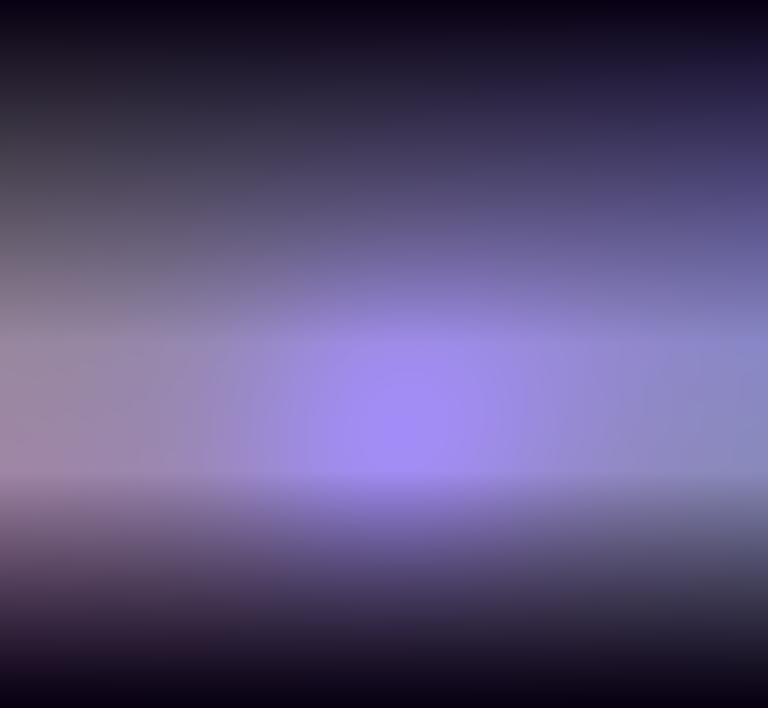
Reproduce this background procedurally as a Shadertoy shader.

```glsl
// A soft horizontal band of mauve and periwinkle light fading into near-black.
// Four corner tints are blended across the canvas, two violet glows are laid
// on top, and a vertical envelope darkens the upper and lower edges.

const vec3 NIGHT        = vec3(0.030, 0.000, 0.070);
const vec3 TOP_LEFT     = vec3(0.518, 0.541, 0.541);
const vec3 TOP_RIGHT    = vec3(0.533, 0.502, 0.885);
const vec3 BOTTOM_LEFT  = vec3(0.680, 0.518, 0.706);
const vec3 BOTTOM_RIGHT = vec3(0.533, 0.557, 0.647);
const vec3 VIOLET       = vec3(0.635, 0.553, 0.965);

// Bilinear blend of the four corner tints.
vec3 cornerBlend(vec2 uv, vec3 bl, vec3 br, vec3 tl, vec3 tr) {
    return mix(mix(bl, br, uv.x), mix(tl, tr, uv.x), uv.y);
}

// Elliptical Gaussian falloff, 1 at its centre.
float glow(vec2 uv, vec2 centre, vec2 radius) {
    vec2 d = (uv - centre) / radius;
    return exp(-dot(d, d));
}

// Rises from the floor to a plateau, then falls steadily to the ceiling.
float bandEnvelope(float y, float low, float high) {
    float rise = pow(clamp(y / low, 0.0, 1.0), 1.2);
    float fall = clamp((1.0 - y) / (1.0 - high), 0.0, 1.0);
    return rise * fall;
}

void mainImage(out vec4 fragColor, in vec2 fragCoord) {
    vec2 uv = fragCoord / iResolution.xy;

    // Ambient tint
    vec3 light = cornerBlend(uv, BOTTOM_LEFT, BOTTOM_RIGHT, TOP_LEFT, TOP_RIGHT);

    // Bright core with a weaker lobe towards the upper right
    float core = 0.82 * glow(uv, vec2(0.50, 0.366), vec2(0.20, 0.24));
    float lobe = 0.35 * glow(uv, vec2(0.66, 0.480), vec2(0.24, 0.22));
    light = mix(light, VIOLET, min(core + lobe, 1.0));

    // Fade to darkness above and below the band
    vec3 color = mix(NIGHT, light, bandEnvelope(uv.y, 0.335, 0.514));
    fragColor = vec4(color, 1.0);
}
```
